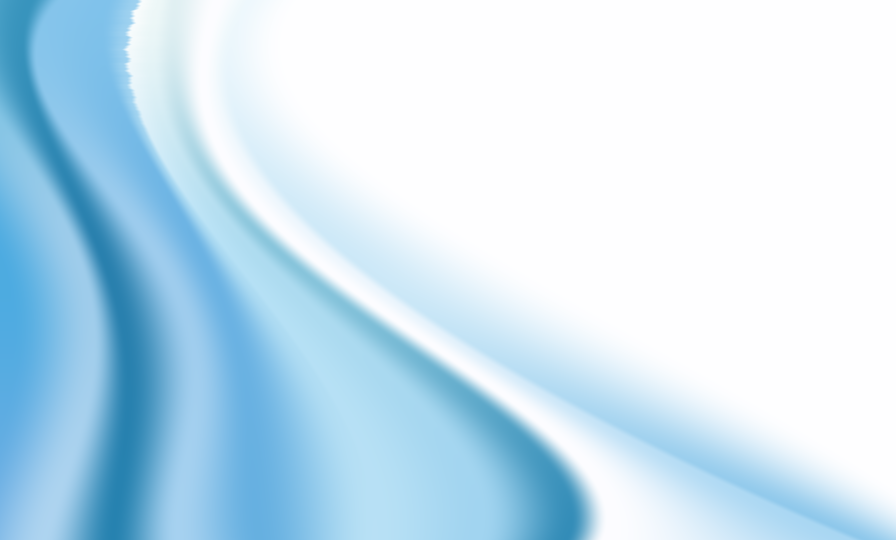
Give the GLSL for this background, as a WebGL 1 fragment shader.

```glsl
precision highp float;
// Flowing blue satin folds sweeping down from the left into a white field.
uniform vec2 u_resolution;

// Horizontal place of a fold line: a quartic through five evenly spaced heights.
// s runs from 0 at the top edge to 4 at the bottom edge.
float foldLine(float s, float x0, float x1, float x2, float x3, float x4) {
  float a = s - 1.0, b = s - 2.0, c = s - 3.0, d = s - 4.0;
  return x0 * a * b * c * d / 24.0
       - x1 * s * b * c * d / 6.0
       + x2 * s * a * c * d / 4.0
       - x3 * s * a * b * d / 6.0
       + x4 * s * a * b * c / 24.0;
}

// Colour along a fold line, from top through middle to bottom.
vec3 tone(float s, vec3 top, vec3 middle, vec3 bottom) {
  vec3 upper = mix(top, middle, smoothstep(0.0, 2.0, s));
  return mix(upper, bottom, smoothstep(2.0, 4.0, s));
}

// Layered sines that roughen the torn rim.
float ripple(float s) {
  return sin(s * 47.0) + 0.6 * sin(s * 113.0 + 1.3) + 0.4 * sin(s * 241.0 + 4.0);
}

void main() {
  vec2 uv = gl_FragCoord.xy / u_resolution;
  float x = uv.x;
  float s = 4.0 * (1.0 - uv.y);

  // Fold lines, ordered from left to right
  float lilac = foldLine(s, -0.07, 0.01, 0.092, 0.096, 0.05);
  float shadow = foldLine(s, 0.035, 0.052, 0.12, 0.143, 0.126);
  float ridge = foldLine(s, 0.068, 0.078, 0.185, 0.218, 0.198);
  float valley = foldLine(s, 0.12, 0.15, 0.234, 0.277, 0.289);
  float rim = foldLine(s, 0.155, 0.165, 0.267, 0.374, 0.417);
  float teal = foldLine(s, 0.195, 0.21, 0.335, 0.54, 0.632);
  float crest = foldLine(s, 0.243, 0.238, 0.365, 0.577, 0.674);
  float crease = foldLine(s, 0.27, 0.265, 0.40, 0.638, 0.957);
  float haze = foldLine(s, 0.335, 0.37, 0.585, 0.85, 1.08);
  rim += 0.0018 * ripple(s) * (1.0 - smoothstep(0.4, 1.1, s));

  // Left panel and its deep shadow
  vec3 color = tone(s, vec3(0.42, 0.72, 0.88), vec3(0.30, 0.67, 0.88), vec3(0.42, 0.68, 0.89));
  color = mix(color, tone(s, vec3(0.45, 0.75, 0.88), vec3(0.62, 0.80, 0.92), vec3(0.68, 0.83, 0.94)),
              smoothstep(lilac - 0.09, lilac, x));
  color = mix(color, tone(s, vec3(0.22, 0.58, 0.74), vec3(0.16, 0.50, 0.68), vec3(0.15, 0.51, 0.69)),
              smoothstep(lilac, shadow, x));

  // Middle ridge, blue valley and pale rim
  color = mix(color, tone(s, vec3(0.52, 0.77, 0.92), vec3(0.62, 0.80, 0.93), vec3(0.65, 0.82, 0.94)),
              smoothstep(shadow, ridge, x));
  color = mix(color, tone(s, vec3(0.50, 0.76, 0.92), vec3(0.42, 0.70, 0.89), vec3(0.40, 0.69, 0.88)),
              smoothstep(ridge, valley, x));
  color = mix(color, tone(s, vec3(0.62, 0.82, 0.94), vec3(0.68, 0.86, 0.95), vec3(0.72, 0.88, 0.96)),
              smoothstep(valley, rim, x));
  color = mix(color, tone(s, vec3(0.98, 0.99, 0.99), vec3(0.71, 0.88, 0.96), vec3(0.72, 0.88, 0.96)),
              smoothstep(rim - 0.003, rim + 0.004, x));

  // Broad pale fold turning into teal under the white crest
  float belly = mix(rim, teal, 0.55);
  color = mix(color, tone(s, vec3(0.93, 0.97, 0.97), vec3(0.68, 0.86, 0.94), vec3(0.63, 0.83, 0.94)),
              smoothstep(rim, belly, x));
  color = mix(color, tone(s, vec3(0.88, 0.94, 0.95), vec3(0.53, 0.77, 0.86), vec3(0.20, 0.55, 0.72)),
              smoothstep(belly, teal, x));
  color = mix(color, vec3(0.99, 0.99, 1.0), smoothstep(teal, crest, x));

  // Wedge beyond the crest, then the haze fading to white
  color = mix(color, tone(s, vec3(0.95, 0.98, 0.99), vec3(0.92, 0.96, 0.99), vec3(0.66, 0.84, 0.95)),
              smoothstep(crest, crease, x));
  color = mix(color, tone(s, vec3(0.93, 0.97, 0.99), vec3(0.80, 0.91, 0.97), vec3(0.55, 0.78, 0.92)),
              smoothstep(crease - 0.008, crease + 0.01, x));
  color = mix(color, vec3(0.995, 0.995, 1.0), smoothstep(crease, haze, x));

  gl_FragColor = vec4(color, 1.0);
}
```
